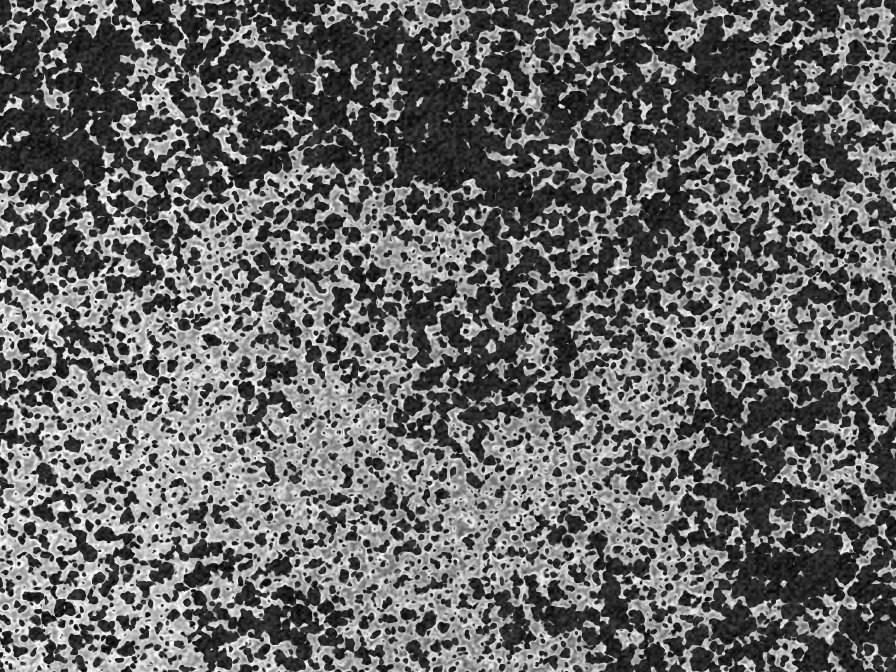
A WebGL 1 fragment shader for this texture:

```glsl
precision highp float;
// Weathered concrete: dark lichen blots with pale ragged rims over grainy grey stone.

uniform vec2 u_resolution;

float hash(vec2 p) {
  return fract(sin(dot(p, vec2(127.1, 311.7))) * 43758.5453);
}

float noise(vec2 p) {
  vec2 cell = floor(p), f = fract(p);
  f = f * f * (3.0 - 2.0 * f);
  return mix(mix(hash(cell), hash(cell + vec2(1.0, 0.0)), f.x),
             mix(hash(cell + vec2(0.0, 1.0)), hash(cell + vec2(1.0, 1.0)), f.x), f.y);
}

float fbm(vec2 p) {
  float sum = 0.0, amplitude = 0.53;
  for (int i = 0; i < 4; i++) {
    sum += amplitude * noise(p);
    p = mat2(1.6, 1.2, -1.2, 1.6) * p + 7.3;
    amplitude *= 0.5;
  }
  return sum;
}

// Signed distance to scattered round blots, one per cell; negative inside.
float blots(vec2 p, float scale, float cover) {
  vec2 cell = floor(p * scale), f = fract(p * scale);
  float nearest = 2.0;
  for (int y = -1; y <= 1; y++) {
    for (int x = -1; x <= 1; x++) {
      vec2 offset = vec2(float(x), float(y));
      vec2 id = cell + offset + scale;
      vec2 center = offset + vec2(hash(id), hash(id + 41.7));
      float radius = cover * mix(0.1, 0.58, hash(id + 93.1));
      nearest = min(nearest, length(center - f) - radius);
    }
  }
  return nearest / scale;
}

// Soft round weight for the large stains.
float stain(vec2 p, vec2 center, vec2 size) {
  vec2 d = (p - center) / size;
  return exp(-dot(d, d));
}

void main() {
  vec2 p = gl_FragCoord.xy / u_resolution.y;

  // Large-scale growth and bleaching
  float bleach = stain(p, vec2(0.2, 0.16), vec2(0.16, 0.2));
  float cover = 1.0 + 1.1 * (fbm(p * 2.6 + 3.0) - 0.5) + 0.7 * (noise(p * 13.0) - 0.5);
  cover += 0.35 * stain(p, vec2(0.48, 0.86), vec2(0.28, 0.16));
  cover += 0.5 * stain(p, vec2(0.06, 0.8), vec2(0.1, 0.06));
  cover += 0.25 * stain(p, vec2(1.1, 0.35), vec2(0.14, 0.25));
  cover -= 0.25 * bleach;
  float paleSide = 1.0 - smoothstep(0.15, 0.65, p.x);

  // Blots of two sizes, with crumbled outlines
  vec2 warped = p + 0.007 * (vec2(noise(p * 70.0), noise(p * 70.0 + 31.0)) - 0.5);
  float d = min(blots(warped, 38.0, cover), blots(warped, 74.0, cover));
  d += 0.006 * (noise(p * 115.0) - 0.5) + 0.004 * (noise(p * 210.0 + 9.0) - 0.5);

  // Fine grain lit from the upper left
  vec2 toLight = vec2(-0.0022, 0.0026);
  float relief = noise(p * 170.0) - noise((p + toLight) * 170.0);
  float speck = noise(p * 260.0 + 17.0) - 0.5;

  // Grey stone with a bright, broken rim beside each blot
  float plate = 0.49 + 0.1 * paleSide + 0.14 * bleach;
  float rim = 0.75 + 0.08 * paleSide + 0.25 * (noise(p * 90.0 + 5.0) - 0.5);
  float stone = mix(rim, plate, smoothstep(0.0025, 0.0075, d));
  stone += 0.2 * relief + 0.2 * speck;

  // Rough, nearly black growth
  float growth = 0.145 + 0.11 * relief + 0.16 * speck + 0.08 * (noise(p * 45.0) - 0.5);

  float edge = max(0.0014, 0.6 / u_resolution.y);
  float shade = mix(growth, stone, smoothstep(-edge, edge, d));
  gl_FragColor = vec4(vec3(clamp(shade, 0.03, 0.97)), 1.0);
}
```
